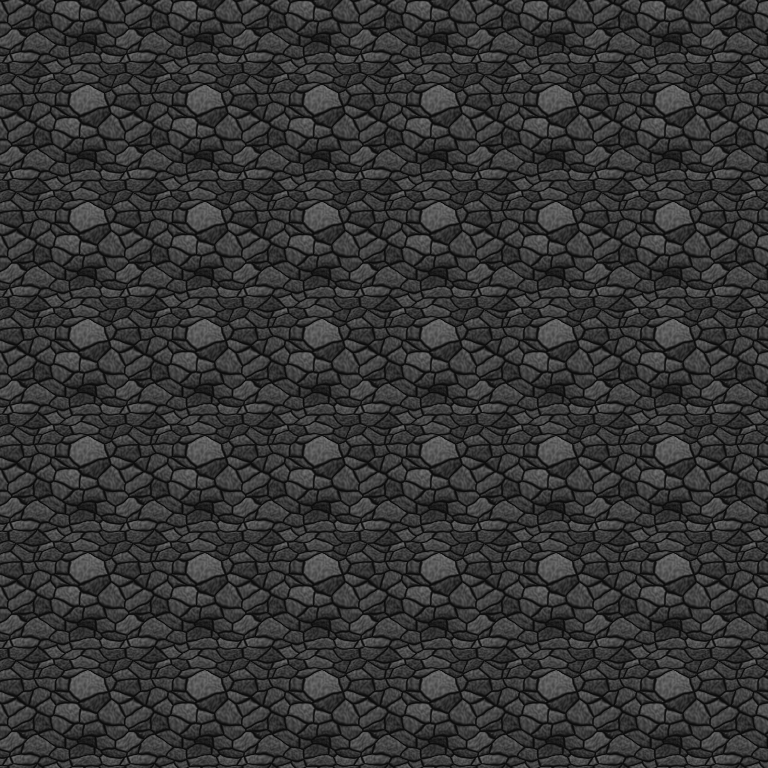
Reproduce this texture procedurally as a three.js fragment shader.

```glsl
// Dark dry-stone wall: one seamless tile of flat, irregular slates, repeated.
// Stones are cells of a warped, weighted Voronoi grid that wraps at the tile
// edge; each gets its own tone, tilt and grain, with black joints between.
varying vec2 vUv;

const float REPEATS = 6.56;              // tiles across and down
const vec2 OFFSET = vec2(0.0, 0.03);     // tile phase
const vec2 GRID = vec2(6.0, 10.0);       // stones per tile
const float JITTER = 0.8;
const float SIZE_SPREAD = 0.4;           // variation of stone size
const float ROW_SWELL = 0.25;            // taller rows in mid tile
const float ROW_CENTER = 0.46;
const vec2 WARP = vec2(0.05, 0.09);      // bending of the courses
const float CHIP = 0.014;                // roughness of stone edges
const float JOINT = 0.0145;              // joint half width, in tiles
const float GRAIN = 0.13;
const float STREAK = 0.07;
const float TILT = 0.045;
const float RIM = 0.045;
const float JOINT_TONE = 0.045;
const float DARK_STONE = 0.175;
const float LIGHT_STONE = 0.305;

// Large stones that stand out in every tile: grid cell, weight, tone
const vec4 SLAB = vec4(4.0, 6.0, 0.95, 0.35);
const vec4 COBBLE = vec4(3.0, 4.0, 0.55, 0.32);
const vec4 BOULDER = vec4(1.0, 1.0, 0.75, 0.265);
const vec2 HOLLOW = vec2(0.72, 0.20);    // shaded pocket in the tile
const float HOLLOW_SIZE = 0.24;
const float HOLLOW_SHADE = 0.38;

const float TAU = 6.2831853;

vec2 hash2(vec2 c) {
  vec3 a = fract(c.xyx * vec3(0.1031, 0.1030, 0.0973));
  a += dot(a, a.yzx + 33.33);
  return fract((a.xx + a.yz) * a.zy);
}

float corner(vec2 cell, vec2 offset, float period) {
  float angle = TAU * hash2(mod(cell, period) + 7.0).x;
  return dot(vec2(cos(angle), sin(angle)), offset);
}

// Gradient noise that wraps after 'period' cells
float noise(vec2 p, float period) {
  vec2 i = floor(p), f = fract(p);
  vec2 u = f * f * f * (f * (f * 6.0 - 15.0) + 10.0);
  vec2 e = vec2(1.0, 0.0);
  return mix(
    mix(corner(i, f, period), corner(i + e, f - e, period), u.x),
    mix(corner(i + e.yx, f - e.yx, period), corner(i + 1.0, f - 1.0, period), u.x),
    u.y);
}

bool isStone(vec2 id, vec4 stone) {
  return distance(id, stone.xy) < 0.5;
}

// Site of a cell: position in grid units (xy) and weight (z)
vec3 site(vec2 cell) {
  vec2 id = mod(cell, GRID);
  vec2 center = cell + 0.5 + vec2(0.5 * mod(id.y, 2.0), 0.0);
  if (isStone(id, SLAB)) return vec3(center, SLAB.z);
  if (isStone(id, COBBLE)) return vec3(center, COBBLE.z);
  if (isStone(id, BOULDER)) return vec3(center, BOULDER.z);
  vec2 jitter = (hash2(id + 31.0) - 0.5) * JITTER;
  return vec3(center + jitter, SIZE_SPREAD * hash2(id + 67.0).x);
}

float stoneTone(vec2 id) {
  if (isStone(id, SLAB)) return SLAB.w;
  if (isStone(id, COBBLE)) return COBBLE.w;
  if (isStone(id, BOULDER)) return BOULDER.w;
  return mix(DARK_STONE, LIGHT_STONE, hash2(id + 103.0).y);
}

void main() {
  vec2 tile = vUv * REPEATS - OFFSET;

  // Bend the courses and roughen the outlines
  vec2 p = tile;
  p += WARP * vec2(noise(tile * 3.0, 3.0), noise(tile * 3.0 + 1.5, 3.0));
  p += CHIP * vec2(noise(tile * 12.0, 12.0), noise(tile * 12.0 + 5.5, 12.0));
  p.y -= ROW_SWELL / TAU * sin(TAU * (p.y - ROW_CENTER));
  vec2 q = p * GRID, base = floor(q);

  // Stone that owns this point
  float nearest = 1e3;
  vec2 owner = base, toOwner = vec2(0.0);
  for (int y = -2; y <= 2; y++) for (int x = -2; x <= 2; x++) {
    vec2 cell = base + vec2(float(x), float(y));
    vec3 s = site(cell);
    vec2 r = s.xy - q;
    float d = dot(r, r) - s.z;
    if (d < nearest) { nearest = d; owner = cell; toOwner = r; }
  }

  // Distance to its closest edge, and the way that edge faces
  float edge = 1e3;
  vec2 facing = vec2(0.0);
  for (int y = -2; y <= 2; y++) for (int x = -2; x <= 2; x++) {
    vec2 cell = base + vec2(float(x), float(y));
    if (distance(cell, owner) < 0.5) continue;
    vec3 s = site(cell);
    vec2 r = s.xy - q, across = (r - toOwner) * GRID;
    float d = 0.5 * (dot(r, r) - s.z - nearest) / length(across);
    if (d < edge) { edge = d; facing = normalize(across); }
  }

  // Stone face: tone, tilt, layered streaks and grain
  vec2 id = mod(owner, GRID), local = -toOwner / GRID;
  vec2 rnd = hash2(id + 151.0);
  float angle = (rnd.x - 0.5) * 2.0;
  vec2 along = vec2(cos(angle), sin(angle));
  vec2 layered = vec2(dot(local, along), dot(local, vec2(-along.y, along.x)));
  float tone = stoneTone(id);
  tone += TILT * dot(-toOwner, vec2(rnd.y - 0.5, 0.6));
  tone += STREAK * noise(layered * vec2(9.0, 32.0) + rnd * 50.0, 256.0);
  tone += GRAIN * noise(local * 46.0 + rnd * 90.0, 256.0);

  // Lit upper rim, shaded pocket, and joints wider under each stone
  float rim = smoothstep(JOINT * 0.7, JOINT * 1.2, edge) * smoothstep(JOINT * 2.6, JOINT * 1.2, edge);
  tone += RIM * rim * (0.35 + 0.65 * facing.y);
  vec2 fromHollow = (fract(tile - HOLLOW + 0.5) - 0.5) * vec2(1.0, 1.6);
  tone *= 1.0 - HOLLOW_SHADE * (1.0 - smoothstep(0.0, HOLLOW_SIZE, length(fromHollow)));
  float width = JOINT * (1.1 - 0.3 * facing.y + 0.6 * noise(tile * 8.0, 8.0));
  tone = mix(JOINT_TONE, tone, smoothstep(0.0, width, edge));

  gl_FragColor = vec4(vec3(clamp(tone, 0.0, 1.0)), 1.0);
}
```
